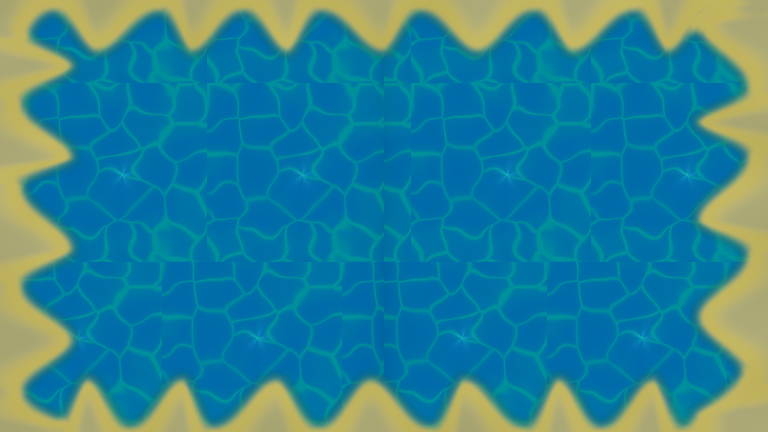
Give the GLSL for this texture, as a Shadertoy shader.

```glsl
// Pool of caustic-lit blue water framed by a soft, scalloped sand border.

const float TAU = 6.2831853;
const float TILE = 0.4167;      // side of one water tile
const float CELLS = 5.0;        // caustic cells along a tile
const float SEAM_X = 0.889;     // vertical break between the two halves
const float SEAM_Y = 0.3935;    // horizontal break above the lowest row

float hash(vec2 p) {
    return fract(sin(dot(p, vec2(127.1, 311.7))) * 43758.545);
}

vec2 hash2(vec2 p) {
    return vec2(hash(p), hash(p + 19.7));
}

float noise(vec2 p) {
    vec2 i = floor(p), f = fract(p);
    f = f * f * (3.0 - 2.0 * f);
    return mix(mix(hash(i), hash(i + vec2(1, 0)), f.x),
               mix(hash(i + vec2(0, 1)), hash(i + vec2(1, 1)), f.x), f.y);
}

float smoothMin(float a, float b, float k) {
    float h = max(k - abs(a - b), 0.0) / k;
    return min(a, b) - h * h * k * 0.25;
}

// Wave from 0 at the sand tips to 1 at the crests, each crest leaning sideways.
float scallop(float u, float start, float period, float lean, float centre, float leanPeriod) {
    float t = (u - start) / period;
    float n = floor(t), f = t - n;
    float crest = 0.5 + lean * cos(TAU * (n - centre) / leanPeriod);
    float g = f < crest ? 0.5 * f / crest : 0.5 + 0.5 * (f - crest) / (1.0 - crest);
    return 0.5 - 0.5 * cos(TAU * g);
}

// Positive inside the water, negative on the sand.
float poolField(vec2 p, float width) {
    float top = mix(0.874, 0.966, scallop(p.x, 0.2245, 0.2204, 0.16, 0.0, 4.7)) - p.y;
    float bottom = p.y - mix(0.128, 0.020, scallop(p.x, 0.2037, 0.2181, -0.17, 1.0, 5.0));
    float left = p.x - mix(0.174, 0.060, scallop(p.y, 0.2130, 0.2118, 0.18, 1.0, 6.0));
    float right = width - p.x - mix(0.168, 0.056, scallop(p.y, 0.2660, 0.2257, 0.21, 0.5, 4.0));
    return smoothMin(smoothMin(top, bottom, 0.04), smoothMin(left, right, 0.04), 0.05);
}

float poolDistance(vec2 p, float width) {
    const float STEP = 0.002;
    float d = poolField(p, width);
    vec2 slope = vec2(poolField(p + vec2(STEP, 0), width),
                      poolField(p + vec2(0, STEP), width)) - d;
    return d / max(length(slope) / STEP, 0.8);
}

// Distance to the nearest border between scattered cells.
float cellBorder(vec2 p) {
    vec2 base = floor(p), nearest = vec2(0);
    float best = 9.0, border = 9.0;
    for (int j = -1; j <= 1; j++)
    for (int i = -1; i <= 1; i++) {
        vec2 c = base + vec2(i, j);
        vec2 r = c + 0.1 + 0.8 * hash2(c) - p;
        if (dot(r, r) < best) { best = dot(r, r); nearest = r; }
    }
    for (int j = -2; j <= 2; j++)
    for (int i = -2; i <= 2; i++) {
        vec2 c = base + vec2(i, j);
        vec2 r = c + 0.1 + 0.8 * hash2(c) - p;
        vec2 gap = r - nearest;
        if (dot(gap, gap) > 1e-4)
            border = min(border, dot(0.5 * (r + nearest), normalize(gap)));
    }
    return border;
}

// Position inside the repeated tile; the halves and the lowest row are shifted.
vec2 tilePosition(vec2 p) {
    vec2 q = vec2(p.x - 0.0625, 0.808 - p.y);
    if (p.x > SEAM_X) q.x -= 0.0565;
    if (p.y < SEAM_Y) q += vec2(0.104, 0.039);
    return fract(q / TILE);
}

vec3 waterColor(vec2 p) {
    vec2 t = tilePosition(p), q = t * CELLS;
    vec2 bend = vec2(noise(q * 1.7 + 3.0), noise(q * 1.7 + 31.0)) - 0.5;
    float border = cellBorder(q + 0.55 * bend);
    float patchLight = noise(q * 0.9 + 11.0);
    float thickness = mix(0.025, 0.085, noise(q * 1.3 + 47.0));
    float line = exp(-border * border / (thickness * thickness)) * mix(0.35, 0.95, patchLight);
    float haze = exp(-border * 7.0) * 0.34 + 0.22 * smoothstep(0.4, 0.9, patchLight);

    // Small star of light where the rays meet
    vec2 s = t - vec2(0.533, 0.511);
    float rays = 0.65 + 0.35 * cos(5.0 * atan(s.y, s.x + 1e-5) + 0.6);
    float star = exp(-length(s) * 28.0) * rays;

    vec3 color = mix(vec3(0.0, 0.415, 0.665), vec3(0.0, 0.565, 0.61), min(line + haze, 1.0));
    color += vec3(0.08, 0.20, 0.14) * star;
    return color * (1.0 - 0.05 * exp(-abs(p.x - SEAM_X) * 45.0));
}

vec3 sandColor(vec2 p, float d) {
    float halo = exp(-pow((d + 0.030) / 0.024, 2.0));
    vec3 color = mix(vec3(0.72, 0.69, 0.45), vec3(0.665, 0.655, 0.455), smoothstep(0.03, 0.10, -d));
    color = mix(color, vec3(0.77, 0.71, 0.34), 0.75 * halo);
    return color + 0.035 * (noise(p * 9.0) - 0.5);
}

void mainImage(out vec4 fragColor, in vec2 fragCoord) {
    vec2 p = fragCoord / iResolution.y;
    float d = poolDistance(p, iResolution.x / iResolution.y);
    vec3 color = mix(sandColor(p, d), waterColor(p), smoothstep(-0.022, 0.012, d));
    // Dark green rim along the shore
    color = mix(color, vec3(0.06, 0.42, 0.42), 0.4 * exp(-pow((d - 0.002) / 0.011, 2.0)));
    fragColor = vec4(color, 1.0);
}
```
